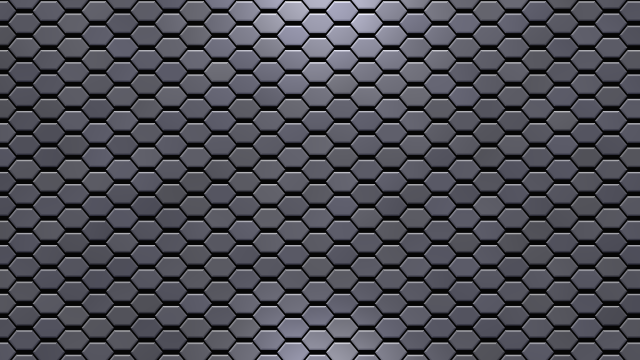
A Shadertoy shader for this pattern:

```glsl
const vec2 PITCH = vec2(0.0679, 0.0677);   // column and row spacing, canvas heights
const float ROW_SHIFT = 0.0213;
const vec3 GAP_COLOUR = vec3(0.02);
const vec3 STEEL_TINT = vec3(0.945, 0.945, 1.055);
const vec3 RIM_TINT = vec3(1.0, 1.0, 0.95);

float hash(vec2 cell, float seed) {
    return fract(sin(dot(cell, vec2(41.3, 289.1)) + seed) * 4375.5);
}

// Nearest edge of a flat-topped hexagon: signed distance, outward normal.
vec3 hexEdge(vec2 q, float halfWidth, float halfFlat, float halfHeight) {
    vec2 a = abs(q);
    vec2 slant = normalize(vec2(halfHeight, halfWidth - halfFlat));
    float flatDist = a.y - halfHeight;
    float slantDist = dot(a - vec2(halfWidth, 0.0), slant);
    vec2 side = vec2(q.x < 0.0 ? -1.0 : 1.0, q.y < 0.0 ? -1.0 : 1.0);
    return flatDist > slantDist ? vec3(flatDist, 0.0, side.y)
                                : vec3(slantDist, slant * side);
}

float glow(vec2 p, vec2 centre, vec2 spread) {
    vec2 q = (p - centre) / spread;
    return exp(-dot(q, q));
}

// Broad light: a strong lamp above, a weaker reflection below.
float sceneLight(vec2 p, float middle) {
    float light = 0.335;
    light += 0.30 * glow(p, vec2(middle, 1.03), vec2(0.25, 0.20));
    light += 0.11 * glow(p, vec2(middle, 1.0), vec2(0.65, 0.50));
    light += 0.25 * glow(p, vec2(middle - 0.02, -0.04), vec2(0.21, 0.15));
    light += 0.05 * glow(p, vec2(middle, 0.0), vec2(0.45, 0.35));
    return light;
}

// Soft unevenness from layered sines.
float mottle(vec2 p) {
    return 0.6 * sin(p.x * 9.0 + 1.5 * sin(p.y * 7.0))
         + 0.4 * sin(p.y * 13.0 - p.x * 17.0);
}

void mainImage(out vec4 fragColor, in vec2 fragCoord) {
    vec2 p = fragCoord / iResolution.y;
    float middle = 0.5 * iResolution.x / iResolution.y + 0.02;
    vec2 grid = (p - vec2(0.0, ROW_SHIFT)) / PITCH;
    float pixel = 1.0 / (iResolution.y * PITCH.y);

    // Two interleaved lattices; keep the closer hexagon.
    vec3 edge = vec3(1e3, 0.0, 0.0);
    vec2 local = vec2(0.0), cell = vec2(0.0);
    for (int i = 0; i < 2; i++) {
        vec2 offset = float(i) * vec2(1.0, 0.5);
        vec2 period = vec2(2.0, 1.0);
        vec2 centre = floor((grid - offset) / period + 0.5) * period + offset;
        vec3 candidate = hexEdge(grid - centre, 0.66, 0.33, 0.403);
        if (candidate.x < edge.x) {
            edge = candidate;
            local = grid - centre;
            cell = centre;
        }
    }

    // Each tile has its own tone and slight tilt.
    float tone = hash(cell, 0.7) - 0.5;
    vec2 tilt = vec2(hash(cell, 2.1), hash(cell, 5.3)) - 0.5;
    float light = sceneLight(p, middle) + 0.012 * mottle(p);
    light *= 1.0 + 0.13 * tone + 0.09 * dot(local, tilt);
    float warmth = 0.03 * (hash(cell, 8.9) - 0.5);
    vec3 colour = light * (STEEL_TINT + vec3(warmth, warmth, -warmth));

    // Bevelled rim, lit from above and slightly left.
    float facing = dot(edge.yz, normalize(vec2(-0.2, 1.0)));
    float rim = smoothstep(-0.055 - pixel, -0.055 + pixel, edge.x);
    float shine = facing > 0.0 ? 0.38 * facing * facing * facing : 0.14 * facing;
    colour += rim * shine * RIM_TINT;

    float cover = 1.0 - smoothstep(-0.6 * pixel, 0.6 * pixel, edge.x);
    fragColor = vec4(mix(GAP_COLOUR, clamp(colour, 0.0, 1.0), cover), 1.0);
}
```
